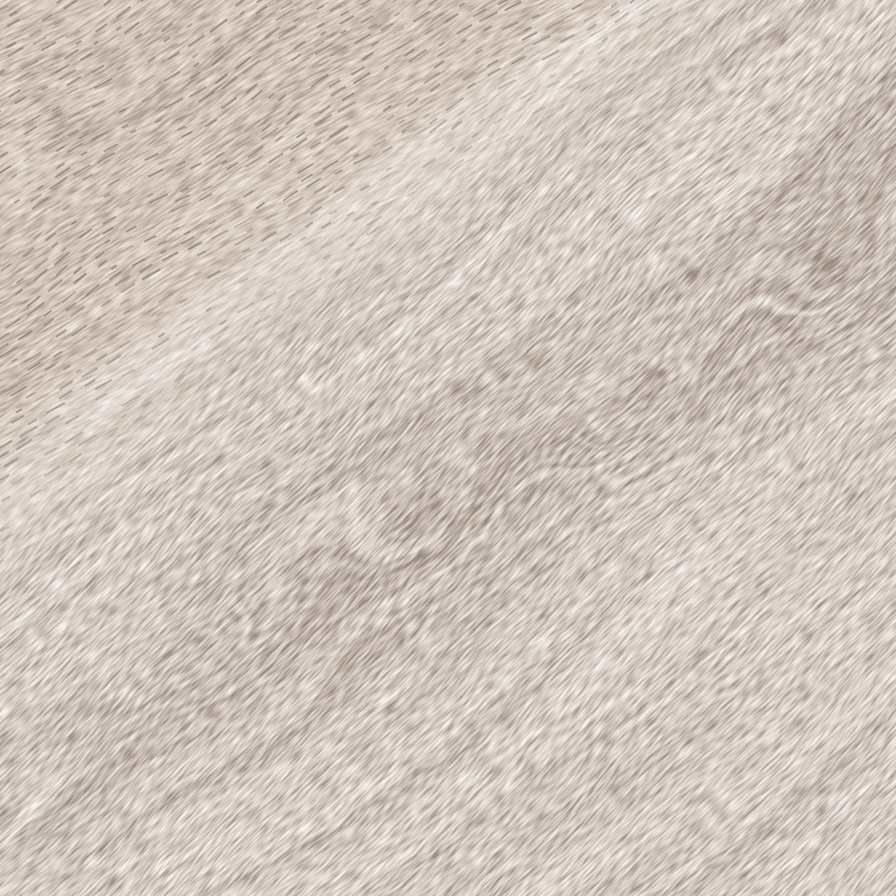
Give the GLSL for this texture, as a WebGL 2 fragment shader.

```glsl
#version 300 es
precision highp float;
// Pale limed oak: diagonal grain, a knotty heart band, a bright streak and dark pores.

#define GRAIN_ANGLE 0.644
#define FIBRE_ANGLE 0.79
#define PORE_ANGLE 0.50
#define FIBRE_CONTRAST 0.78
#define RING_CONTRAST 0.36
#define HEART_DEPTH 0.55
#define STREAK_GAIN 0.62
#define PORE_CELL vec2(0.030, 0.0095)
#define DARK_WOOD vec3(0.675, 0.622, 0.585)
#define MID_WOOD vec3(0.828, 0.780, 0.742)
#define LIGHT_WOOD vec3(0.925, 0.905, 0.888)
#define PORE_COLOUR vec3(0.54, 0.50, 0.475)

uniform vec2 u_resolution;
out vec4 fragColor;

vec2 hash2(vec2 p) {
    vec3 k = fract(p.xyx * vec3(0.1031, 0.1030, 0.0973));
    k += dot(k, k.yzx + 33.33);
    return fract((k.xx + k.yz) * k.zy);
}

float cornerSlope(vec2 cell, vec2 offset) {
    float a = 6.2832 * hash2(cell).x;
    return dot(vec2(cos(a), sin(a)), offset);
}

// Gradient noise, roughly -1 to 1
float noise(vec2 p) {
    vec2 i = floor(p), f = fract(p);
    vec2 w = f * f * f * (f * (f * 6.0 - 15.0) + 10.0);
    vec2 e = vec2(1.0, 0.0);
    float low = mix(cornerSlope(i, f), cornerSlope(i + e.xy, f - e.xy), w.x);
    float high = mix(cornerSlope(i + e.yx, f - e.yx), cornerSlope(i + e.xx, f - e.xx), w.x);
    return 2.0 * mix(low, high, w.y);
}

// x runs along the given direction, y across it
vec2 alongAngle(vec2 p, float a) {
    float c = cos(a), s = sin(a);
    return vec2(c * p.x + s * p.y, c * p.y - s * p.x);
}

float bell(float x, float width) {
    return exp(-x * x / (width * width));
}

// Short fine strokes
float fibres(vec2 p, float angle) {
    vec2 q = alongAngle(p, angle);
    q.y += 0.007 * noise(p * 5.0);
    return 0.8 * noise(q * vec2(36.0, 265.0)) + noise(q * vec2(62.0, 400.0) + 17.3);
}

// Sparse dark dashes, one at most per cell
float pores(vec2 p, float pixel) {
    vec2 q = alongAngle(p, PORE_ANGLE);
    q.y += 0.010 * noise(p * 5.0 + 5.0);
    float row = floor(q.y / PORE_CELL.y);
    q.x += PORE_CELL.x * hash2(vec2(row, 71.0)).x;
    vec2 cell = vec2(floor(q.x / PORE_CELL.x), row);
    vec2 rnd = hash2(cell + 200.0);
    vec2 d = q - (cell + vec2(0.5, 0.35 + 0.3 * rnd.y)) * PORE_CELL;
    d.y -= 0.15 * d.x * (rnd.x - 0.4);
    float halfLength = mix(0.002, 0.011, rnd.y);
    float dist = length(vec2(max(abs(d.x) - halfLength, 0.0), d.y));
    float dash = 1.0 - smoothstep(0.001 - pixel, 0.001 + pixel, dist);
    return dash * smoothstep(0.15, 0.8, rnd.x);
}

// Height of the ring surface; its contours are the growth lines
float ringHeight(vec2 g, float heart) {
    float h = g.y + 0.03 * noise(g * vec2(2.2, 3.5) + 3.0);
    h += heart * (0.024 * noise(g * vec2(7.0, 13.0)) + 0.005 * noise(g * vec2(18.0, 30.0)));
    for (int i = 0; i < 4; i++) {
        vec2 rnd = hash2(vec2(float(i), 9.0));
        vec2 d = g - vec2(0.34 + 0.27 * float(i), 0.065 - 0.03 * float(i) + 0.04 * (rnd.x - 0.5));
        d.y += 0.15 * d.x * (rnd.y - 0.5);
        h += 0.085 * exp(-dot(d * d, vec2(95.0, 480.0)));
    }
    vec2 edgeKnot = g - vec2(0.52, 0.70);
    return h - 0.09 * exp(-dot(edgeKnot * edgeKnot, vec2(90.0, 330.0)));
}

void main() {
    float side = min(u_resolution.x, u_resolution.y);
    vec2 p = gl_FragCoord.xy / side;
    vec2 g = alongAngle(p, GRAIN_ANGLE);
    float drift = 0.02 * noise(g * vec2(3.0, 4.0) + 11.0);

    // Broad zones across the board
    float heart = bell(g.y + drift - 0.09 + 0.07 * g.x, 0.10);
    float streak = bell(g.y + 0.5 * drift - 0.37, 0.042) * (0.8 + 0.5 * noise(g * vec2(4.0, 40.0)));
    float porous = smoothstep(0.24, 0.46, g.y + drift);

    // Growth rings and pale veins
    float h = ringHeight(g, heart);
    float rings = 0.8 * noise(vec2(g.x * 1.2, h * 48.0)) + 0.8 * noise(vec2(g.x * 2.0, h * 115.0) + 40.0);
    float vein = bell(noise(vec2(g.x * 0.9, h * 19.0) + 8.0), 0.10);

    float tone = 0.10 + 0.07 * noise(p * 3.0 + 20.0);
    tone += RING_CONTRAST * rings * mix(1.0, 0.75, porous);
    tone += heart * (0.6 * vein - HEART_DEPTH);
    tone += STREAK_GAIN * streak - 0.12 * porous;
    tone += FIBRE_CONTRAST * mix(fibres(p, FIBRE_ANGLE), 0.8 * fibres(p, PORE_ANGLE + 0.06), porous);
    tone = clamp(tone, -1.5, 1.4);

    // Colour
    vec3 wood = mix(MID_WOOD, tone < 0.0 ? DARK_WOOD : LIGHT_WOOD, abs(tone));
    wood *= mix(vec3(1.0), vec3(1.0, 0.988, 0.97), porous * (1.0 - 0.7 * clamp(streak, 0.0, 1.0)));
    wood = mix(wood, PORE_COLOUR, 0.85 * porous * pores(p, 1.0 / side));
    fragColor = vec4(clamp(wood, 0.0, 1.0), 1.0);
}
```
